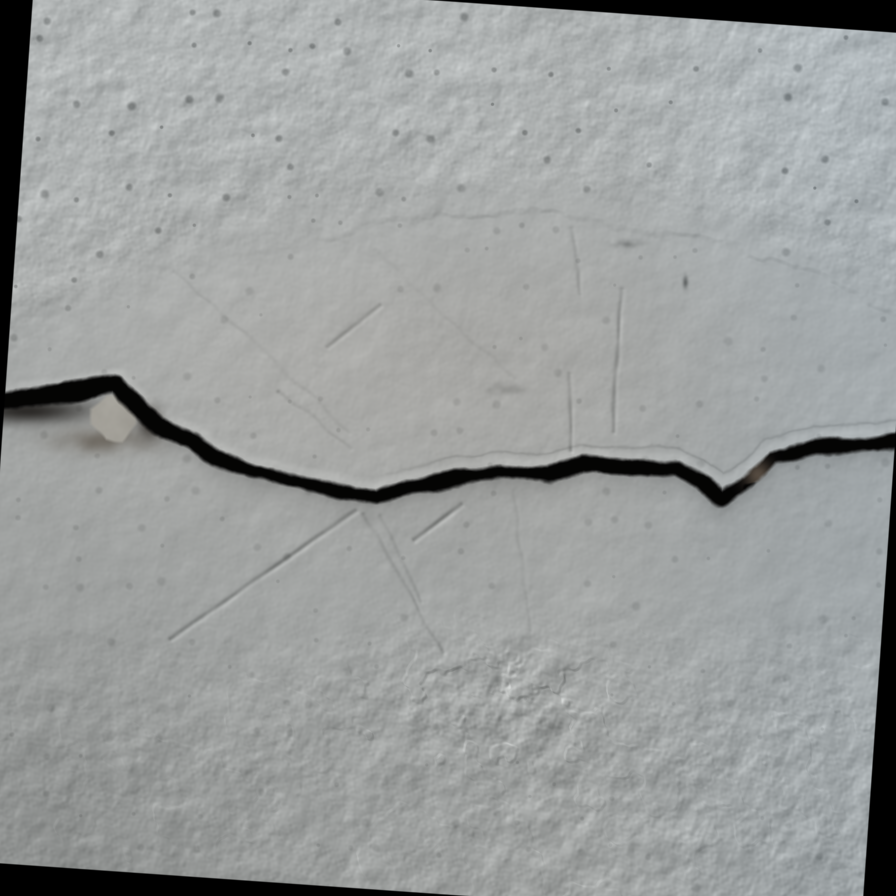
This texture is drawn by a Shadertoy shader. Its source:

```glsl
// A tilted slab of grey painted plaster split by a jagged black crack.
// Relief comes from noise, a worn patch and scratches, lit from the upper left;
// the crack is a warped polyline with a pale upper lip and a sooty left end.

const vec2 CRACK[24] = vec2[24](
    vec2(-.02, .550), vec2(.065, .560), vec2(.130, .572), vec2(.150, .548),
    vec2(.176, .525), vec2(.215, .509), vec2(.241, .488), vec2(.280, .475),
    vec2(.339, .461), vec2(.391, .449), vec2(.419, .444), vec2(.456, .456),
    vec2(.501, .464), vec2(.553, .473), vec2(.612, .470), vec2(.651, .482),
    vec2(.710, .478), vec2(.755, .477), vec2(.781, .464), vec2(.805, .444),
    vec2(.833, .462), vec2(.862, .488), vec2(.911, .500), vec2(1.02, .509));

// Scratch end points, and how deep each one is
const vec4 SCRATCH[12] = vec4[12](
    vec4(.191, .288, .397, .431), vec4(.406, .427, .495, .273),
    vec4(.425, .425, .470, .330), vec4(.365, .613, .423, .659),
    vec4(.693, .677, .684, .518), vec4(.635, .583, .638, .499),
    vec4(.195, .698, .390, .518), vec4(.312, .564, .390, .499),
    vec4(.417, .720, .573, .577), vec4(.514, .437, .462, .398),
    vec4(.573, .453, .592, .297), vec4(.638, .746, .648, .674));
const float DEPTH[12] = float[12](1., .8, .6, .6, .9, .8, .4, .6, .3, 1.1, .25, .5);

float hash(vec2 p) { return fract(sin(dot(p, vec2(127.1, 311.7))) * 43758.5453); }

float noise(vec2 p) {
    vec2 i = floor(p), f = fract(p);
    f = f * f * (3. - 2. * f);
    return mix(mix(hash(i), hash(i + vec2(1, 0)), f.x),
               mix(hash(i + vec2(0, 1)), hash(i + vec2(1, 1)), f.x), f.y);
}

float fbm(vec2 p) {
    float sum = 0., amp = .5;
    for (int i = 0; i < 4; i++) {
        sum += amp * noise(p);
        p = mat2(1.6, 1.2, -1.2, 1.6) * p + 7.3;
        amp *= .5;
    }
    return sum;
}

float segment(vec2 p, vec2 a, vec2 b) {
    vec2 ab = b - a;
    return length(p - a - ab * clamp(dot(p - a, ab) / dot(ab, ab), 0., 1.));
}

// Soft round blob of the given radii
float blob(vec2 p, vec2 center, vec2 radius) {
    vec2 q = (p - center) / radius;
    return exp(-dot(q, q));
}

// Height above the arched upper border of the worn patch
float abovePatch(vec2 p) {
    return p.y - .762 + .55 * (p.x - .55) * (p.x - .55) + .035 * (fbm(p * 22.) - .5);
}

float scratches(vec2 p) {
    float sum = 0.;
    vec2 q = p + .004 * (noise(p * 40.) - .5);
    for (int i = 0; i < 12; i++) {
        float d = segment(q, SCRATCH[i].xy, SCRATCH[i].zw) / .0028;
        sum += DEPTH[i] * exp(-d * d);
    }
    return sum * (.5 + .7 * noise(p * 55.));
}

float relief(vec2 p) {
    float above = abovePatch(p);
    float top = smoothstep(-.02, .07, above);
    float low = smoothstep(.36, .16, p.y) * (.5 + .5 * p.x);
    float clump = blob(p, vec2(.55, .225), vec2(.12, .06));
    float h = fbm(p * 34.) * (.2 + .4 * top + .6 * low + .5 * clump);
    // Crumbled flakes, trowel streaks and the step at the patch border
    h += .12 * (clump + .4 * low) * smoothstep(.5, .56, fbm(p * 26. + 3.));
    h += .10 * noise(vec2(dot(p, vec2(.75, .66)) * 75., dot(p, vec2(-.66, .75)) * 7.)) * (1. - top) * (1. - low);
    h += .07 * smoothstep(-.004, .004, above) * smoothstep(.2, .5, p.x);
    return h - .09 * scratches(p);
}

// Dark pits scattered one per cell
float pits(vec2 p) {
    vec2 cell = floor(p * 30.), f = fract(p * 30.);
    vec2 at = .25 + .5 * vec2(hash(cell + 4.), hash(cell + 9.));
    float size = .05 + .09 * hash(cell + 2.);
    return step(.72, hash(cell)) * smoothstep(size * 1.6, size * .4, length(f - at));
}

void mainImage(out vec4 fragColor, in vec2 fragCoord) {
    vec2 p = fragCoord / iResolution.xy;
    float px = 1. / iResolution.y;

    // Paint: cool at the top and right, warmer inside the worn patch
    float above = abovePatch(p);
    vec3 col = mix(vec3(.625, .635, .63), vec3(.69, .705, .705), smoothstep(.25, .95, p.y));
    col = mix(col, vec3(.665, .66, .645), .7 * blob(p, vec2(.47, .59), vec2(.38, .17)));
    col += vec3(-.01, .005, .02) * smoothstep(.6, 1., p.x);
    col -= .06 * blob(p, vec2(.03, .06), vec2(.3, .2));
    col += .05 * (fbm(p * 6.) - .5);

    // Lit relief, scratches and pits
    col += 1.05 * (relief(p) - relief(p + vec2(-.0022, .0026)));
    col -= .07 * scratches(p);
    col -= .17 * pits(p) * (.35 + .65 * smoothstep(-.05, .1, above));
    col -= .25 * blob(p, vec2(.765, .685), vec2(.003, .007));
    col -= .2 * blob(p, vec2(.70, .728), vec2(.016, .004)) * noise(p * 130.);
    col -= .15 * blob(p, vec2(.565, .565), vec2(.02, .006)) * noise(p * 110.);

    // Distance to the crack, and whether this point lies above it
    vec2 q = p + .007 * (vec2(fbm(p * 45.), fbm(p * 45. + 31.)) - .47);
    float d = 1., crackY = .5;
    for (int i = 0; i < 23; i++) {
        vec2 a = CRACK[i], b = CRACK[i + 1];
        d = min(d, segment(q, a, b));
        if (q.x >= a.x && q.x < b.x) crackY = mix(a.y, b.y, (q.x - a.x) / (b.x - a.x));
    }
    float upper = smoothstep(-.004, .004, q.y - crackY);
    float left = smoothstep(.2, .02, p.x);
    float width = .0055 + .004 * noise(vec2(p.x * 24., 2.)) + .003 * left;

    // Pale upper lip with its fine outer rim, and soot below the left end
    col += .045 * upper * smoothstep(.022, .012, d);
    float rim = (d - .02 - .006 * noise(p * 30.)) / .002;
    col -= .06 * upper * exp(-rim * rim) * smoothstep(.38, .5, p.x);
    col *= 1. - .3 * (1. - upper) * exp(-d / .012);
    col = mix(col, vec3(.10, .09, .08), .85 * blob(p, vec2(.03, .541), vec2(.07, .013)));
    col = mix(col, vec3(.34, .31, .27), .6 * blob(p, vec2(.115, .508), vec2(.05, .014)) * (.4 + noise(p * 50.)));
    col = mix(col, vec3(.15, .13, .11), .8 * blob(p, vec2(.168, .528), vec2(.013, .017)));

    // Loose chip wedged under the peak
    vec2 chip = abs(p - vec2(.127, .535));
    float chipEdge = max(max(chip.x, chip.y), (chip.x + chip.y) * .75) - .029 + .008 * noise(p * 45.);
    col = mix(col, vec3(.64, .63, .60) + .1 * (fbm(p * 40.) - .5), smoothstep(.004, -.002, chipEdge));

    // Crack interior, with a brown sliver near its right notch
    float gap = smoothstep(.0025 + px, -.0015 - px, d - width);
    float sliver = blob(p, vec2(.846, .470), vec2(.016, .017)) * smoothstep(.3, .6, noise(p * 90.));
    col = mix(col, mix(vec3(.015, .014, .013), vec3(.33, .29, .25), sliver), gap);

    // Black surround beyond the tilted slab
    vec2 r = p - .5;
    r = abs(vec2(r.x - .07 * r.y, r.y + .07 * r.x));
    float slab = max(r.x, r.y) - .4985;
    col *= smoothstep(px, -px, slab);
    fragColor = vec4(clamp(col, 0., 1.), 1.);
}
```
